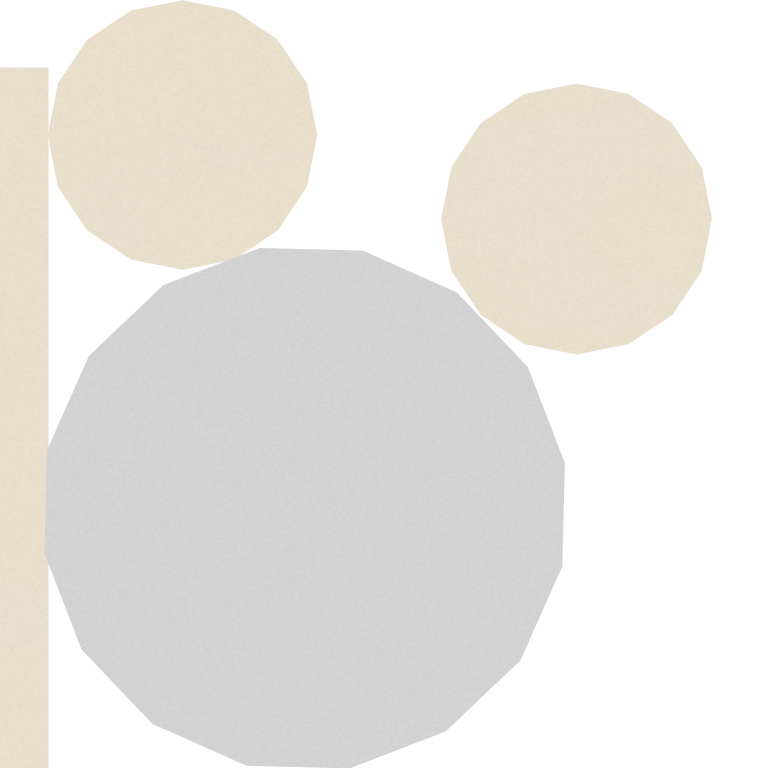
A WebGL 2 fragment shader for this background:

```glsl
#version 300 es
precision highp float;
// Paper cut-outs on white: a beige bar, two beige 16-gons and a large grey one.

#define SIDES 16.0
#define BEIGE vec3(0.914, 0.870, 0.800)
#define GREY vec3(0.824)
#define BAR_CORNER vec2(0.0632, 0.9121)
#define GREY_TURN 0.171
#define GRAIN_SCALE 420.0
#define GRAIN_AMOUNT 0.022
#define MOTTLE_AMOUNT 0.010

uniform vec2 u_resolution;
out vec4 fragColor;

float hash(vec2 p) {
    vec3 q = fract(p.xyx * 0.1031);
    q += dot(q, q.yzx + 33.33);
    return fract((q.x + q.y) * q.z);
}

float valueNoise(vec2 p) {
    vec2 cell = floor(p);
    vec2 f = fract(p);
    f = f * f * (3.0 - 2.0 * f);
    float low = mix(hash(cell), hash(cell + vec2(1, 0)), f.x);
    float high = mix(hash(cell + vec2(0, 1)), hash(cell + vec2(1, 1)), f.x);
    return mix(low, high, f.y);
}

// Signed distance to the sides of a regular polygon with a vertex at angle turn
float polygon(vec2 p, float radius, float turn) {
    float sector = 6.2831853 / SIDES;
    float angle = mod(atan(p.y, p.x) - turn, sector) - 0.5 * sector;
    return length(p) * cos(angle) - radius * cos(0.5 * sector);
}

float coverage(float distance, float pixel) {
    return clamp(0.5 - distance / pixel, 0.0, 1.0);
}

void main() {
    float pixel = 1.0 / u_resolution.y;
    vec2 uv = gl_FragCoord.xy * pixel;

    // Fine paper grain and a faint warm mottling
    float grain = (valueNoise(uv * GRAIN_SCALE) - 0.5) * GRAIN_AMOUNT;
    float mottle = (valueNoise(uv * vec2(7.0, 10.0) + 3.0) - 0.5) * MOTTLE_AMOUNT;
    vec3 beige = BEIGE + grain + mottle * vec3(0.4, -0.3, -1.0);
    vec3 grey = GREY + grain;

    // Beige bar and discs
    vec2 barEdge = uv - BAR_CORNER;
    float beigeShape = max(barEdge.x, barEdge.y);
    beigeShape = min(beigeShape, polygon(uv - vec2(0.2376, 0.8242), 0.1755, 0.0));
    beigeShape = min(beigeShape, polygon(uv - vec2(0.7507, 0.7148), 0.1764, 0.0));

    // Large grey disc lies on top
    float greyShape = polygon(uv - vec2(0.3967, 0.3383), 0.3438, GREY_TURN);

    vec3 color = mix(vec3(1.0), beige, coverage(beigeShape, pixel));
    color = mix(color, grey, coverage(greyShape, pixel));
    fragColor = vec4(color, 1.0);
}
```
